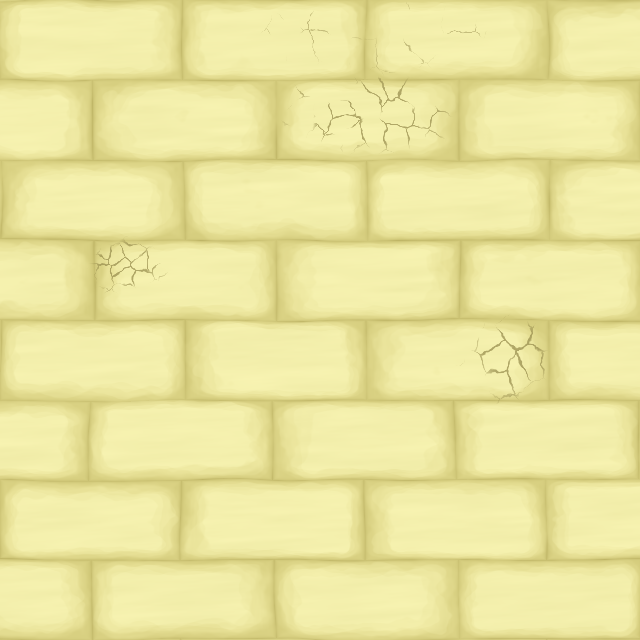
Write a three.js fragment shader that draws this texture.

```glsl
// Hand-painted pale yellow brick wall in running bond, with soft joints and a few cracked bricks.
varying vec2 vUv;

const float ROWS = 8.0;
const float BRICKS_ACROSS = 3.5;
const vec2 BRICK_SIZE = vec2(1.0 / BRICKS_ACROSS, 1.0 / ROWS);
const vec2 BAND_WIDTH = vec2(0.030, 0.0165);  // shaded border: sides, top and bottom
const float CORNER_ROUNDING = 1.8;            // in band widths
const float ROW_JITTER = 0.010;
const float JOINT_WOBBLE = 0.006;
const float JOINT_WIDTH = 0.0017;
const float STROKE_STRENGTH = 0.035;
const int PAINT_LAYERS = 4;

const vec3 FACE_COLOR = vec3(0.955, 0.938, 0.675);
const vec3 BAND_COLOR = vec3(0.910, 0.883, 0.592);
const vec3 SHADE_COLOR = vec3(0.852, 0.820, 0.512);
const vec3 JOINT_COLOR = vec3(0.720, 0.680, 0.370);
const vec3 CRACK_COLOR = vec3(0.600, 0.560, 0.310);

float hash(vec2 p) {
  return fract(sin(dot(p, vec2(127.1, 311.7))) * 43758.5453);
}

float noise(vec2 p) {
  vec2 i = floor(p);
  vec2 f = fract(p);
  f = f * f * (3.0 - 2.0 * f);
  return mix(mix(hash(i), hash(i + vec2(1.0, 0.0)), f.x),
             mix(hash(i + vec2(0.0, 1.0)), hash(i + vec2(1.0, 1.0)), f.x), f.y);
}

float fbm(vec2 p) {
  float sum = 0.0;
  float gain = 0.5;
  for (int i = 0; i < 3; i++) {
    sum += gain * noise(p);
    p = p * 2.1 + 17.3;
    gain *= 0.5;
  }
  return sum / 0.875;
}

vec2 cellOffset(vec2 p, vec2 cell) {
  return cell + vec2(hash(cell), hash(cell + 43.7)) - p;
}

// Distance to the border between the two nearest cells.
float cellBorder(vec2 p) {
  vec2 nearest = vec2(8.0);
  vec2 second = vec2(8.0);
  for (int i = 0; i < 9; i++) {
    vec2 cell = floor(p) + vec2(mod(float(i), 3.0), floor(float(i) / 3.0)) - 1.0;
    vec2 offset = cellOffset(p, cell);
    if (dot(offset, offset) < dot(nearest, nearest)) {
      second = nearest;
      nearest = offset;
    } else if (dot(offset, offset) < dot(second, second)) {
      second = offset;
    }
  }
  return dot(0.5 * (nearest + second), normalize(second - nearest));
}

// Broken, branching crack lines inside an elliptical patch.
float crackPatch(vec2 uv, vec2 center, vec2 radius, float scale, float width, float gaps) {
  float reach = length((uv - center) / radius) + 0.5 * (noise(uv * 35.0) - 0.5);
  vec2 warp = vec2(fbm(uv * 65.0), fbm(uv * 65.0 + 31.0)) - 0.5;
  float border = cellBorder((uv + 0.014 * warp) * scale) / scale;
  float presence = smoothstep(gaps, gaps + 0.2, noise(uv * 28.0 + center * 90.0));
  presence *= 1.0 - smoothstep(0.65, 1.05, reach);
  float halfWidth = width * presence;
  return presence * (1.0 - smoothstep(halfWidth * 0.4, halfWidth + 0.0008, border));
}

void main() {
  // Running bond with slightly uneven joints
  vec2 wobble = vec2(noise(vUv * 13.0), noise(vUv * 11.0 + 50.0)) - 0.5;
  vec2 grid = (vUv + JOINT_WOBBLE * wobble) / BRICK_SIZE;
  float row = floor(grid.y);
  grid.x += 0.5 * (1.0 - mod(row, 2.0)) + (hash(vec2(row, 4.0)) - 0.5) * ROW_JITTER / BRICK_SIZE.x;
  vec2 brick = floor(grid);
  vec2 local = fract(grid) - 0.5;
  vec2 edge = (0.5 - abs(local)) * BRICK_SIZE;

  // Each side of each brick has its own band width
  vec2 side = step(0.0, local);
  vec2 sideVariation = vec2(hash(brick + side.x * 7.3), hash(brick + side.y * 9.1 + 21.0));
  vec2 inset = edge / (BAND_WIDTH * mix(vec2(0.6), vec2(1.4), sideVariation));
  float depth = CORNER_ROUNDING - length(max(CORNER_ROUNDING - inset, 0.0));

  // Overlapping translucent paint layers with ragged edges
  float face = 0.0;
  float band = 0.0;
  for (int i = 0; i < PAINT_LAYERS; i++) {
    float layer = float(i);
    float ragged = fbm(vUv * vec2(20.0, 26.0) + layer * 19.7 + brick * 3.1) - 0.5;
    face += smoothstep(-0.08, 0.08, depth - 0.62 - 0.2 * layer + 1.7 * ragged);
    band += smoothstep(-0.14, 0.14, depth - 0.1 - 0.15 * layer + 1.1 * ragged);
  }
  face /= float(PAINT_LAYERS);
  band /= float(PAINT_LAYERS);
  vec3 color = mix(mix(SHADE_COLOR, BAND_COLOR, band), FACE_COLOR, face);

  // Brush strokes: level on the face, upright beside vertical joints
  float levelStroke = fbm(vec2(vUv.x * 9.0 + vUv.y * 6.0, vUv.y * 75.0 - vUv.x * 5.0));
  float uprightStroke = fbm(vUv * vec2(95.0, 12.0));
  float upright = (1.0 - face) * smoothstep(-0.2, 0.4, inset.y - inset.x);
  color += STROKE_STRENGTH * (mix(levelStroke, uprightStroke, upright) - 0.5) * vec3(1.0, 1.0, 1.3);

  // Thin dark joint lines that fade in and out
  vec2 line = exp(-edge / (JOINT_WIDTH * vec2(1.7, 1.0)));
  float wear = mix(0.1, 0.95, fbm(vUv * 22.0 + 70.0));
  color = mix(color, JOINT_COLOR, wear * max(line.x, line.y));

  // Cracked bricks
  float crack = crackPatch(vUv, vec2(0.575, 0.822), vec2(0.135, 0.062), 27.0, 0.0010, 0.35);
  crack = max(crack, 0.7 * crackPatch(vUv, vec2(0.580, 0.945), vec2(0.190, 0.055), 20.0, 0.0006, 0.45));
  crack = max(crack, crackPatch(vUv, vec2(0.198, 0.583), vec2(0.058, 0.042), 38.0, 0.0010, 0.12));
  crack = max(crack, crackPatch(vUv, vec2(0.800, 0.440), vec2(0.070, 0.064), 24.0, 0.0015, 0.12));
  color = mix(color, CRACK_COLOR, 0.75 * crack);

  gl_FragColor = vec4(color, 1.0);
}
```
